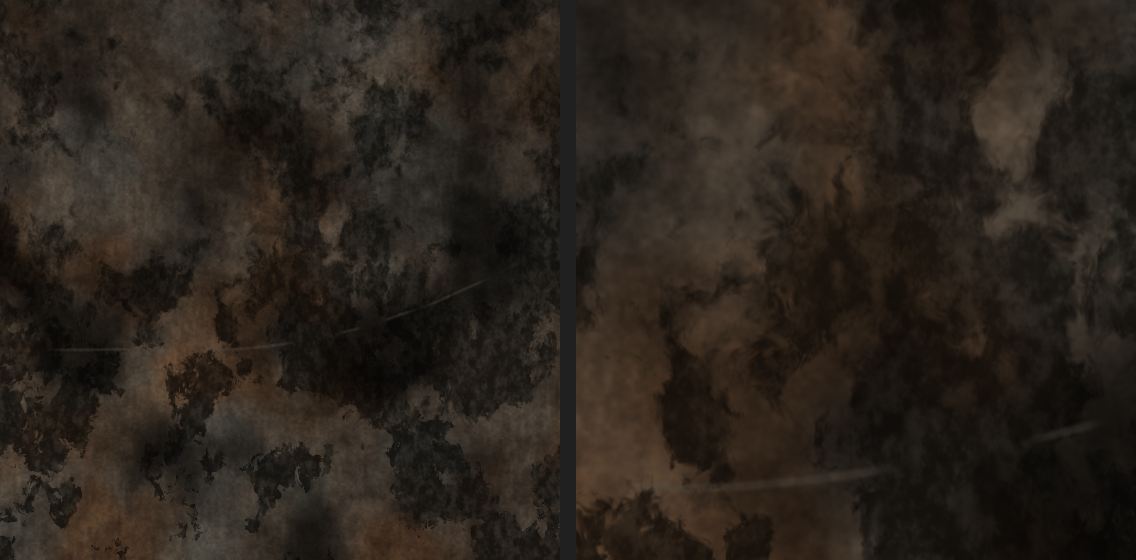
Left, the full canvas; right, a detail of the centre.
Reproduce this texture procedurally as a Shadertoy shader.

```glsl
// Grimy, weathered plaster: soft blurred clouds of warm grey and brown, overlaid
// with ragged dark mould that is crisper towards the bottom. Built from layered
// value noise with a warped threshold, plus burns, grain and faint scratches.

const vec3 PLASTER = vec3(0.375, 0.330, 0.280);
const vec3 SHADE = vec3(0.170, 0.140, 0.112);
const vec3 MOULD_DARK = vec3(0.070, 0.059, 0.045);
const vec3 MOULD_LIGHT = vec3(0.165, 0.148, 0.125);
const vec3 RUST_TINT = vec3(1.04, 0.88, 0.74);
const vec3 COOL_TINT = vec3(0.90, 0.98, 1.04);
const vec3 SCRATCH = vec3(0.34, 0.31, 0.27);

const float CLOUD_SCALE = 6.0;
const float MOULD_SCALE = 15.0;
const float GRAIN_SCALE = 230.0;
const float MOULD_OPACITY = 0.84;
const float BURN_DEPTH = 0.58;
const float GRAIN_AMOUNT = 0.16;

float hash(vec2 p) {
    return fract(sin(dot(p, vec2(12.9898, 78.233))) * 43758.5453);
}

float noise(vec2 p) {
    vec2 cell = floor(p);
    vec2 f = fract(p);
    f = f * f * (3.0 - 2.0 * f);
    float low = mix(hash(cell), hash(cell + vec2(1.0, 0.0)), f.x);
    float high = mix(hash(cell + vec2(0.0, 1.0)), hash(cell + vec2(1.0, 1.0)), f.x);
    return mix(low, high, f.y);
}

// Fractal noise; a higher gain gives a rougher result
float fbm(vec2 p, int octaves, float gain) {
    float sum = 0.0;
    float total = 0.0;
    float amplitude = 1.0;
    for (int i = 0; i < octaves; i++) {
        sum += amplitude * noise(p);
        total += amplitude;
        amplitude *= gain;
        p = mat2(0.8, 0.6, -0.6, 0.8) * p * 2.03 + 17.3;
    }
    return sum / total;
}

// Soft round region, 1 at its centre
float blob(vec2 uv, vec2 centre, vec2 radius) {
    vec2 d = (uv - centre) / radius;
    return exp(-dot(d, d));
}

// Where the mould grows: a lower band and the upper right corner
float mouldRegion(vec2 uv) {
    float band = smoothstep(0.0, 0.14, uv.y) * (1.0 - smoothstep(0.40, 0.66, uv.y));
    float corner = blob(uv, vec2(0.84, 0.82), vec2(0.17, 0.16));
    float bare = blob(uv, vec2(0.38, 0.67), vec2(0.36, 0.10));
    return 0.10 * band + 0.19 * corner - 0.11 * bare - 0.04;
}

float mouldMask(vec2 uv) {
    vec2 warp = vec2(fbm(uv * 30.0, 3, 0.5), fbm(uv * 30.0 + 41.0, 3, 0.5)) - 0.5;
    vec2 p = (uv + 0.025 * warp) * vec2(1.0, 0.8) * MOULD_SCALE;
    float ragged = fbm(p + 5.0, 6, 0.68) - 0.5;
    float spread = 0.55 * (fbm(uv * 5.0 + 23.0, 2, 0.5) - 0.5);
    float softness = mix(0.025, 0.11, smoothstep(0.15, 0.75, uv.y));
    return smoothstep(-softness, softness, ragged + spread + mouldRegion(uv));
}

// Long faint line, flat on the left and curving up to the right
float scratchMask(vec2 uv) {
    float bend = max(uv.x - 0.35, 0.0);
    float path = 0.375 + 0.47 * bend * bend + 0.004 * (noise(uv * 14.0) - 0.5);
    float line = 1.0 - smoothstep(0.0008, 0.0042, abs(uv.y - path));
    float ends = smoothstep(0.06, 0.14, uv.x) * (1.0 - smoothstep(0.88, 0.96, uv.x));
    return line * ends * smoothstep(0.3, 0.7, noise(vec2(uv.x * 24.0, 3.0)));
}

void mainImage(out vec4 fragColor, in vec2 fragCoord) {
    vec2 uv = fragCoord / iResolution.xy;

    // Blurred plaster with finer mottling
    float clouds = fbm(uv * CLOUD_SCALE + 3.0, 2, 0.45) - 0.5;
    float mottle = fbm(uv * 34.0 + 61.0, 5, 0.65) - 0.5;
    float bright = blob(uv, vec2(0.32, 0.68), vec2(0.36, 0.20));
    float tone = clamp(0.40 + 1.0 * clouds + 0.95 * mottle + 0.14 * bright, 0.0, 1.0);
    vec3 color = mix(SHADE, PLASTER, tone);

    // Ragged mould, itself slightly speckled
    float speckle = fbm(uv * vec2(90.0, 65.0) + 9.0, 4, 0.65);
    vec3 mould = mix(MOULD_DARK, MOULD_LIGHT, smoothstep(0.30, 0.78, speckle));
    color = mix(color, mould, MOULD_OPACITY * mouldMask(uv));

    // Drifting warm and cool stains
    float stain = fbm(uv * 5.5 + 83.0, 3, 0.5);
    color *= mix(vec3(1.0), RUST_TINT, smoothstep(0.48, 0.72, stain));
    color *= mix(COOL_TINT, vec3(1.0), smoothstep(0.28, 0.48, stain));

    // Out of focus burns, heaviest across the middle
    float burn = smoothstep(0.46, 0.82, fbm(uv * vec2(7.0, 5.5) + 37.0, 2, 0.4)
        + 0.10 * blob(uv, vec2(0.55, 0.50), vec2(0.60, 0.12)));
    color *= 1.0 - BURN_DEPTH * burn;

    // Scratch, vertical streaks and fine grain
    color = mix(color, SCRATCH, 0.30 * scratchMask(uv));
    float streaks = noise(uv * vec2(150.0, 38.0)) - 0.5;
    float grain = noise(uv * GRAIN_SCALE) - 0.5;
    color *= 1.0 + GRAIN_AMOUNT * (grain + streaks);

    fragColor = vec4(color, 1.0);
}
```
